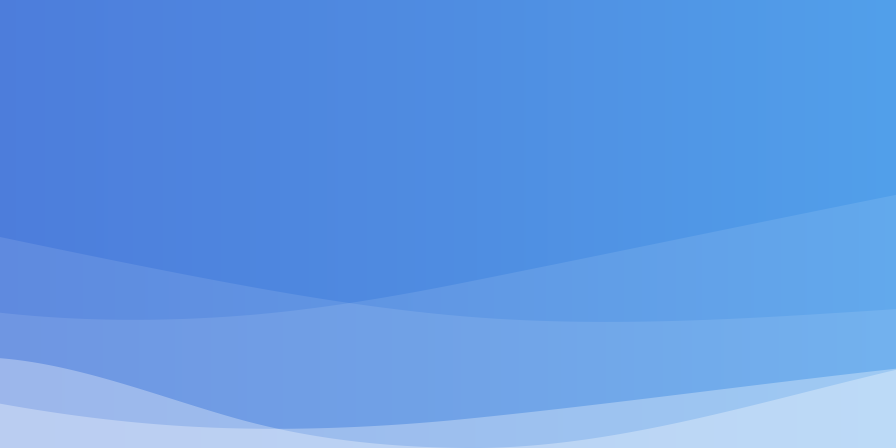
This background is drawn by a Shadertoy shader. Its source:

```glsl
// Four translucent white waves rising from the lower edge of a blue sky.
// The sky is a horizontal three-stop gradient; each wave crest is a cubic
// Hermite spline over shared knots, and the overlapping veils build up light.

const vec3 SKY_LEFT   = vec3(0.302, 0.490, 0.860);
const vec3 SKY_MIDDLE = vec3(0.310, 0.550, 0.882);
const vec3 SKY_RIGHT  = vec3(0.318, 0.625, 0.918);
const vec3 VEIL       = vec3(1.0);

const float BACK_OPACITY  = 0.10;
const float FRONT_OPACITY = 0.31;

// Knot positions across the width; crest heights and slopes at those knots
const vec4 KNOTS = vec4(0.0, 0.26, 0.52, 1.0);
const int WAVE_COUNT = 4;
const vec4 HEIGHTS[WAVE_COUNT] = vec4[](
    vec4(0.471, 0.367, 0.2935, 0.310),
    vec4(0.302, 0.294, 0.370, 0.565),
    vec4(0.2005, 0.068, 0.0, 0.1745),
    vec4(0.099, 0.044, 0.065, 0.177));
const vec4 SLOPES[WAVE_COUNT] = vec4[](
    vec4(-0.42, -0.37, -0.165, 0.13),
    vec4(-0.22, 0.14, 0.40, 0.40),
    vec4(-0.16, -0.57, -0.02, 0.47),
    vec4(-0.36, -0.05, 0.20, 0.22));

// Cubic through heights h.x and h.y with slopes m.x and m.y
float hermite(float t, float span, vec2 h, vec2 m) {
    float s = 1.0 - t;
    return mix(h.x, h.y, t * t * (3.0 - 2.0 * t))
         + span * t * s * (m.x * s - m.y * t);
}

float crest(float x, vec4 h, vec4 m) {
    int i = x < KNOTS.y ? 0 : (x < KNOTS.z ? 1 : 2);
    float span = KNOTS[i + 1] - KNOTS[i];
    float t = (x - KNOTS[i]) / span;
    return hermite(t, span, vec2(h[i], h[i + 1]), vec2(m[i], m[i + 1]));
}

void mainImage(out vec4 fragColor, in vec2 fragCoord) {
    vec2 uv = fragCoord / iResolution.xy;
    float pixel = 1.0 / iResolution.y;

    // Sky gradient
    vec3 color = uv.x < 0.5 ? mix(SKY_LEFT, SKY_MIDDLE, uv.x * 2.0)
                            : mix(SKY_MIDDLE, SKY_RIGHT, uv.x * 2.0 - 1.0);

    // Veils, back to front, with one-pixel soft crests
    for (int i = 0; i < WAVE_COUNT; i++) {
        float depth = crest(uv.x, HEIGHTS[i], SLOPES[i]) - uv.y;
        float cover = clamp(depth / pixel + 0.5, 0.0, 1.0);
        float opacity = i < 2 ? BACK_OPACITY : FRONT_OPACITY;
        color = mix(color, VEIL, cover * opacity);
    }

    fragColor = vec4(color, 1.0);
}
```
